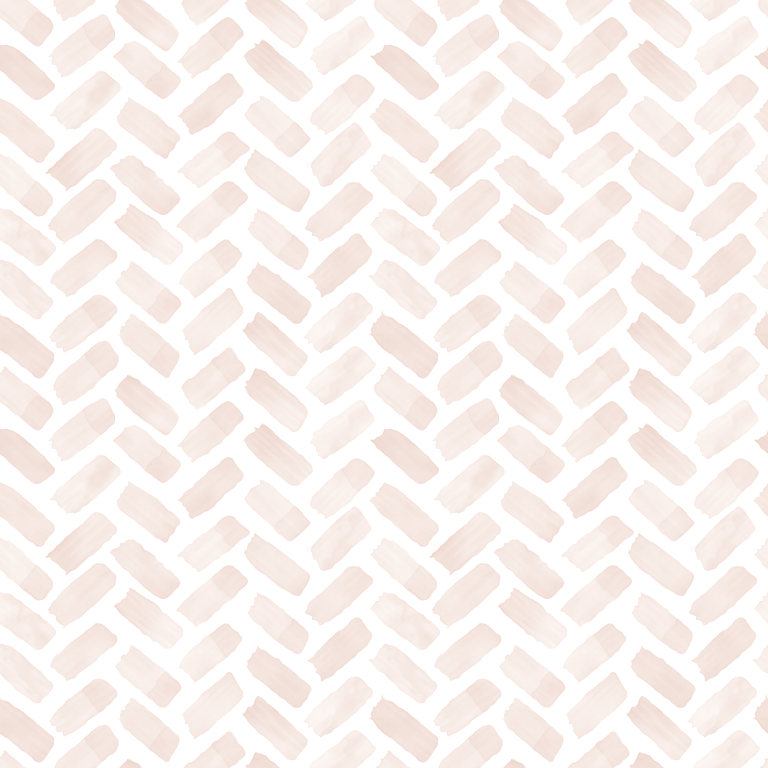
Write a WebGL 1 fragment shader that draws this pattern.

```glsl
precision highp float;
// Herringbone of pale blush watercolour brush strokes on white paper.

uniform vec2 u_resolution;

#define GRID vec2(12.0, 14.0)        // strokes across and down
#define REPEAT vec2(6.0, 7.0)        // strokes before the variation repeats
#define COLUMN_SHIFT 0.31
#define ROW_SHIFT vec2(0.69, 0.143)  // falling and rising columns
#define TILT 0.70
#define HALF_WIDTH 0.0191
#define HALF_LENGTH 2.42             // in half widths
#define JITTER vec2(0.07, 0.13)      // in grid cells
#define PALE vec3(0.988, 0.962, 0.948)
#define DEEP vec3(0.925, 0.828, 0.788)

float hash(vec2 p) {
  return fract(sin(dot(p, vec2(127.1, 311.7))) * 43758.5);
}

float noise(vec2 p) {
  vec2 i = floor(p), f = fract(p);
  f = f * f * (3.0 - 2.0 * f);
  return mix(mix(hash(i), hash(i + vec2(1.0, 0.0)), f.x),
             mix(hash(i + vec2(0.0, 1.0)), hash(i + 1.0), f.x), f.y);
}

float roundBox(vec2 p, vec2 halfSize, float radius) {
  vec2 q = abs(p) - halfSize + radius;
  return length(max(q, 0.0)) + min(max(q.x, q.y), 0.0) - radius;
}

// Signed distance to a stroke: ragged start on the left, soft end on the right.
float strokeShape(vec2 p, vec2 id, vec2 seed) {
  float size = hash(id + 3.1);
  vec2 halfSize = vec2(HALF_LENGTH + 0.3 * (size - 0.5), 0.94 + 0.14 * hash(id + 5.7));
  halfSize.y -= 0.025 * p.x * p.x * hash(id + 8.3);
  p.x += (hash(id + 6.2) - 0.5) * 0.4 * p.y;
  p.y += 0.1 * (noise(p.xx * 0.7 + seed) - 0.5);
  float radius = mix(0.1, 0.28 + 0.3 * size, smoothstep(-0.5, 0.5, p.x));
  float ragged = 0.28 * noise(vec2(p.x, p.y * 5.0) + seed) * smoothstep(-1.5, -2.3, p.x);
  float wobble = 0.12 * (noise(p * 2.6 + seed) - 0.5);
  return roundBox(p, halfSize, radius) + ragged + wobble;
}

// Pigment density inside a stroke, from 0 (pale) to 1 (deep).
float pigment(vec2 p, float d, vec2 id, vec2 seed) {
  float kind = hash(id + 11.9);
  float cloud = noise(p * 0.9 + seed + 20.0);
  float streak = noise(vec2(p.x * 0.5, p.y * 5.0) + seed + 40.0);
  float grain = noise(p * 7.0 + seed + 60.0);
  float density = 0.17 + 0.16 * hash(id + 14.3);
  density += 0.24 * (cloud - 0.5) + 0.14 * (streak - 0.5) + 0.07 * (grain - 0.5);
  float warp = 0.5 * (noise(p * 1.8 + seed + 80.0) - 0.5);

  if (kind < 0.3) {
    // Second dab over the right end
    float dab = roundBox(p - vec2(1.65, 0.0), vec2(0.95, 1.2), 0.5) + 0.5 * warp;
    density += 0.2 * smoothstep(0.06, -0.06, dab) + 0.14 * smoothstep(0.13, 0.0, abs(dab));
  } else if (kind < 0.5) {
    // Water bloom with a tide line
    float tide = p.y - 0.35 * p.x + 0.25 + 2.0 * warp;
    density += 0.2 * smoothstep(0.5, 0.0, tide) * smoothstep(-1.2, 0.0, tide) - 0.09;
  } else if (kind < 0.74) {
    // Loaded start that fades along the stroke
    density += 0.34 * smoothstep(1.8, -2.0, p.x + warp) + 0.12 * (streak - 0.5);
  } else if (kind < 0.84) {
    density += 0.27;
  } else {
    density += 0.09 + 0.12 * smoothstep(1.2, 2.4, p.x + warp);
  }

  // Pigment gathered along the drying edge
  density += 0.15 * smoothstep(-0.16, -0.02, d) * (0.4 + cloud);
  return clamp(density, 0.0, 1.0);
}

void main() {
  vec2 uv = gl_FragCoord.xy / u_resolution;
  float soft = 0.75 / (min(u_resolution.x, u_resolution.y) * HALF_WIDTH);
  vec3 color = vec3(1.0);
  float nearColumn = floor(uv.x * GRID.x - COLUMN_SHIFT + 0.5);

  for (int i = -1; i <= 1; i++) {
    float column = nearColumn + float(i);
    float rising = mod(column, 2.0);
    float shift = mix(ROW_SHIFT.x, ROW_SHIFT.y, rising);
    float nearRow = floor(uv.y * GRID.y - shift + 0.5);

    for (int j = -1; j <= 1; j++) {
      vec2 cell = vec2(column, nearRow + float(j));
      vec2 id = mod(cell, REPEAT);
      vec2 seed = 90.0 * vec2(hash(id + 1.3), hash(id + 2.9));
      vec2 offset = (vec2(hash(id + 17.1), hash(id + 19.4)) - 0.5) * JITTER;
      vec2 p = (uv - (cell + vec2(COLUMN_SHIFT, shift) + offset) / GRID) / HALF_WIDTH;

      // Local axes: x runs along the stroke towards the right
      p.y *= 2.0 * rising - 1.0;
      float angle = TILT + 0.1 * (hash(id + 23.7) - 0.5);
      float c = cos(angle), s = sin(angle);
      p = vec2(c * p.x + s * p.y, c * p.y - s * p.x);
      if (abs(p.x) > 3.2 || abs(p.y) > 1.6) continue;

      float d = strokeShape(p, id, seed);
      float cover = smoothstep(soft, -soft, d);
      vec3 wash = mix(PALE, DEEP, pigment(p, d, id, seed));
      color *= mix(vec3(1.0), wash, cover);
    }
  }
  gl_FragColor = vec4(color, 1.0);
}
```
